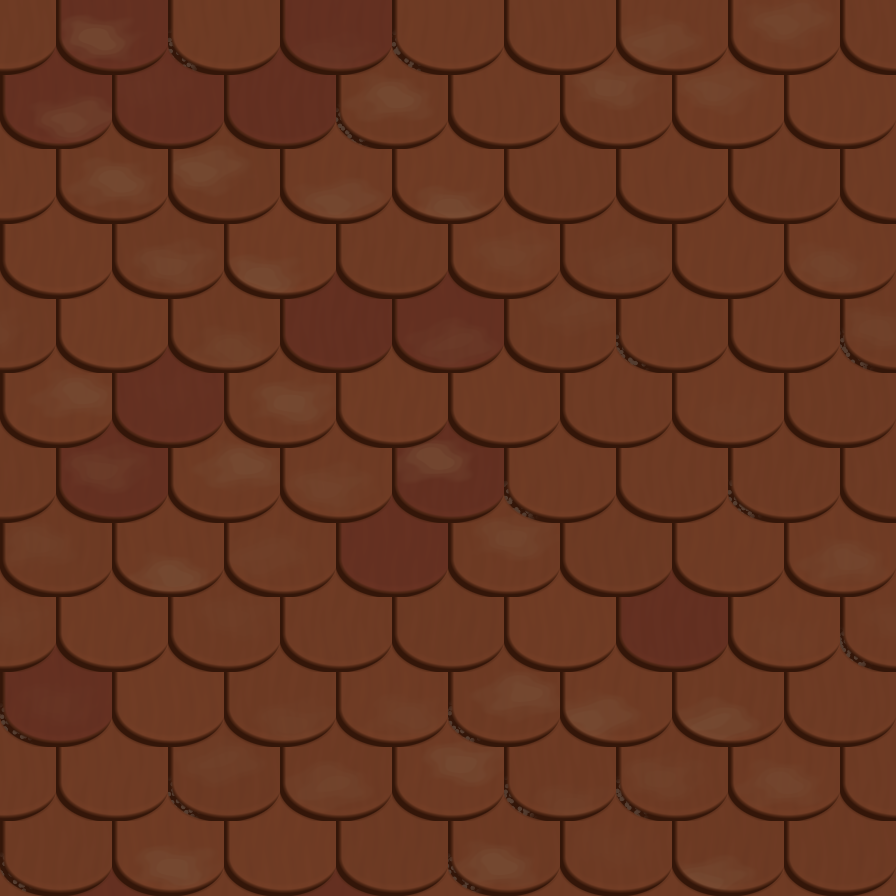
This texture is drawn by a Shadertoy shader. Its source:

```glsl
// Clay roof of round-ended tiles: 8 across, 12 courses, alternate courses shifted by half.
// Each tile is a slab with an elliptical lower end; its dark rim is the crescent left
// between that shape and a shifted copy. Hashes choose clay tint, pale blotches and chips.

const float COLUMNS = 8.0;
const float ROWS = 12.0;
const float ROW_HEIGHT = COLUMNS / ROWS;      // lengths are in tile widths
const vec2 END_RADII = vec2(0.5, 0.31);       // elliptical lower end
const vec2 RIM_SHIFT = vec2(0.037, 0.042);    // left and bottom rim widths

const vec3 CLAY = vec3(0.432, 0.230, 0.140);
const vec3 RED_CLAY = vec3(0.393, 0.188, 0.129);
const vec3 PALE_CLAY = vec3(0.465, 0.300, 0.205);
const vec3 RIM_SOFT = vec3(0.290, 0.140, 0.070);
const vec3 RIM_DARK = vec3(0.200, 0.085, 0.035);
const vec3 CHIP_GREY = vec3(0.400, 0.320, 0.270);

float hash(vec2 p, float seed) {
    return fract(sin(dot(p, vec2(127.1, 311.7)) + seed * 74.7) * 43758.5);
}

// Distance to the nearest jittered cell point
float cellular(vec2 p) {
    vec2 base = floor(p);
    float nearest = 2.0;
    for (int y = -1; y <= 1; y++)
    for (int x = -1; x <= 1; x++) {
        vec2 cell = base + vec2(x, y);
        vec2 point = cell + vec2(hash(cell, 1.0), hash(cell, 2.0));
        nearest = min(nearest, length(p - point));
    }
    return nearest;
}

// Approximate signed distance to a tile: straight sides above, half ellipse below
float tileDistance(vec2 p) {
    p.y = min(p.y - END_RADII.y, 0.0);
    float k = length(p / END_RADII);
    return k * (k - 1.0) / max(length(p / (END_RADII * END_RADII)), 0.001);
}

// Position inside a tile of the given course: x from its axis, y from its lower end
vec2 tileLocal(vec2 p, float row, out vec2 id) {
    float x = p.x - 0.5 * mod(row, 2.0);
    id = mod(vec2(floor(x), row), vec2(COLUMNS, ROWS));
    return vec2(fract(x) - 0.5, p.y - row * ROW_HEIGHT);
}

// Irregular pale stain in stacked soft layers
float blotch(vec2 p, vec2 id) {
    vec2 center = vec2(0.4 * hash(id, 3.0) - 0.2, 0.12 + 0.45 * hash(id, 4.0));
    vec2 q = (p - center) / vec2(0.38, 0.21);
    float phase = 6.28 * hash(id, 5.0);
    float r = length(q) + 0.13 * sin(q.x * 4.0 + q.y * 3.0 + phase)
                        + 0.08 * sin(q.y * 7.0 - q.x * 5.0 + phase * 2.0);
    float layers = 0.35 * smoothstep(1.1, 0.8, r) + 0.35 * smoothstep(0.75, 0.6, r)
                 + 0.30 * smoothstep(0.42, 0.32, r);
    return layers * smoothstep(0.35, 0.85, hash(id, 6.0));
}

// Faint vertical grain from layered sines
float grain(vec2 p, vec2 id) {
    float x = p.x + 0.02 * sin(p.y * 9.0 + id.x * 2.0);
    float phase = 6.28 * hash(id, 7.0);
    return 0.5 * sin(x * 31.0 + phase) * sin(p.y * 6.0 + phase)
         + 0.3 * sin(x * 67.0 + phase * 3.0) + 0.2 * sin(x * 19.0 - p.y * 13.0);
}

vec3 tileColor(vec2 p, vec2 id) {
    float inner = tileDistance(p - RIM_SHIFT);
    vec3 color = mix(CLAY, RED_CLAY, step(0.77, hash(id, 8.0)));
    color *= 0.985 + 0.03 * hash(id, 9.0) + 0.018 * grain(p, id);
    color = mix(color, PALE_CLAY, 0.75 * blotch(p, id));
    // Lit bevel along the lower end, then the two-tone rim
    float bevel = smoothstep(-0.075, -0.035, inner) * smoothstep(0.3, 0.1, p.y);
    color *= 1.0 + 0.035 * bevel;
    color = mix(color, RIM_SOFT, smoothstep(-0.022, 0.006, inner));
    return mix(color, RIM_DARK, smoothstep(0.0, 0.022, inner));
}

// Broken grey crumbs along the left shoulder of a few tiles
float chips(vec2 p, vec2 id, float edge) {
    float chosen = step(0.86, hash(id, 10.0));
    float area = smoothstep(0.27, 0.12, length(p - vec2(-0.42, 0.16)));
    float band = smoothstep(0.035, 0.012, abs(edge + 0.012));
    float crumbs = smoothstep(0.50, 0.32, cellular(p * 20.0 + id * 7.0));
    return chosen * area * band * crumbs;
}

void mainImage(out vec4 fragColor, in vec2 fragCoord) {
    vec2 p = COLUMNS * fragCoord / iResolution.xy;
    float pixel = COLUMNS / iResolution.y;
    float row = floor(p.y / ROW_HEIGHT);

    // The tile of this course, and the one showing beneath its rounded end
    vec2 id, idBelow;
    vec2 local = tileLocal(p, row, id);
    vec2 localBelow = tileLocal(p, row - 1.0, idBelow);
    float edge = tileDistance(local);
    float inner = tileDistance(local - RIM_SHIFT);

    // Narrow contact shadow that fades out with the rim
    vec3 below = tileColor(localBelow, idBelow);
    float shadow = smoothstep(0.035, 0.0, edge) * smoothstep(0.0, 0.04, inner);
    below = mix(below, RIM_SOFT, 0.6 * shadow);

    vec3 color = mix(tileColor(local, id), below, smoothstep(0.0, 1.5 * pixel, edge));
    color = mix(color, CHIP_GREY, 0.65 * chips(local, id, edge));
    fragColor = vec4(color, 1.0);
}
```
